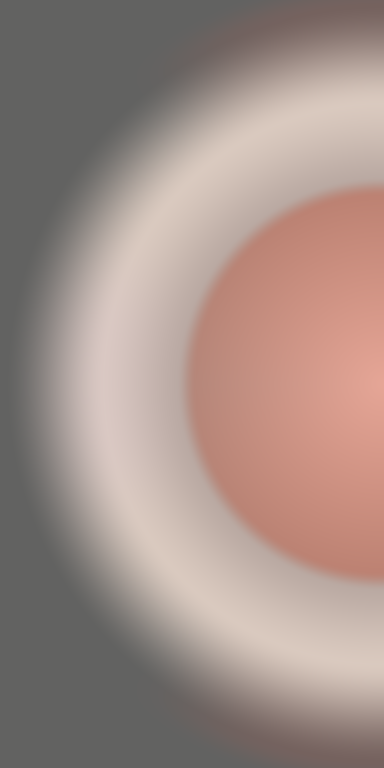
Write a Shadertoy shader that draws this background.

```glsl
// Soft concentric glow centred on the right edge: a coral disc inside a pale
// ring that fades into grey. Every layer is a ramp over the distance from the
// centre, with a faint warm tint that varies with direction.

void mainImage(out vec4 fragColor, in vec2 fragCoord)
{
    // Lengths are fractions of the canvas height
    vec2 p = (fragCoord - vec2(iResolution.x, 0.5 * iResolution.y)) / iResolution.y;
    float radius = length(p);
    vec2 direction = p / max(radius, 1e-4);
    float upright = abs(direction.y);

    // Grey backdrop with a faint blush above and below the ring
    vec3 grey = vec3(0.385, 0.385, 0.38);
    float blush = smoothstep(0.75, 1.0, upright) * (1.0 - smoothstep(0.49, 0.535, radius));
    vec3 backdrop = mix(grey, vec3(0.46, 0.385, 0.37), blush);

    // Pale ring: rises to a crest, then fades outwards
    vec3 crest = vec3(0.86, 0.79, 0.77);
    crest += vec3(0.0, 0.006, -0.016) * smoothstep(0.15, 0.6, upright);
    vec3 ring = mix(vec3(0.70, 0.635, 0.61), crest, smoothstep(0.225, 0.385, radius));
    float fade = clamp((radius - 0.365) / 0.125, 0.0, 1.0);
    fade = mix(fade, smoothstep(0.0, 1.0, fade), 0.6);
    vec3 color = mix(ring, backdrop, fade);

    // Coral disc, brightest at its centre, with a soft rim
    vec3 rim = mix(vec3(0.70, 0.52, 0.47), vec3(0.73, 0.50, 0.44), upright);
    vec3 disc = mix(vec3(0.90, 0.65, 0.59), rim, clamp(radius / 0.26, 0.0, 1.0));
    color = mix(disc, color, smoothstep(0.244, 0.27, radius));

    fragColor = vec4(color, 1.0);
}
```
